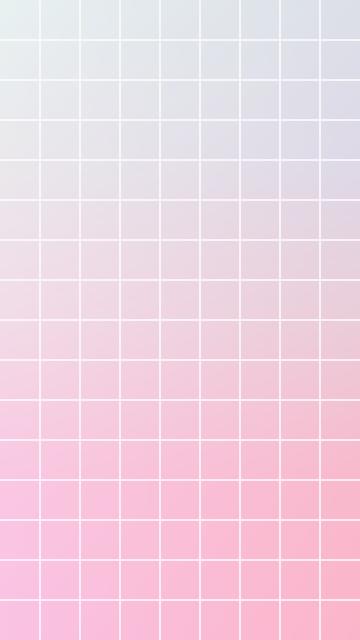
Reproduce this pattern procedurally as a Shadertoy shader.

```glsl
// Thin white grid of 9 by 16 square cells over a soft pastel gradient.
// The gradient blends two vertical colour ramps, one per side edge, with a
// faint layered-sine drift; the lines are antialiased distance bands.

const vec2 CELLS = vec2(9.0, 16.0);
const float LINE_WIDTH = 0.038; // fraction of a cell
const vec3 LINE_COLOUR = vec3(0.995, 0.99, 0.995);
const int STOPS = 5;

// Colour stops from bottom to top
const vec3 LEFT_RAMP[STOPS] = vec3[STOPS](
    vec3(0.98, 0.76, 0.89),
    vec3(0.98, 0.78, 0.89),
    vec3(0.95, 0.86, 0.91),
    vec3(0.92, 0.91, 0.925),
    vec3(0.91, 0.945, 0.945));
const vec3 RIGHT_RAMP[STOPS] = vec3[STOPS](
    vec3(0.985, 0.71, 0.79),
    vec3(0.975, 0.725, 0.80),
    vec3(0.92, 0.80, 0.85),
    vec3(0.87, 0.85, 0.905),
    vec3(0.86, 0.875, 0.91));

// Piecewise linear ramp over evenly spaced stops
vec3 sampleRamp(vec3 ramp[STOPS], float height) {
    float position = clamp(height, 0.0, 1.0) * float(STOPS - 1);
    int lower = min(int(position), STOPS - 2);
    return mix(ramp[lower], ramp[lower + 1], position - float(lower));
}

// Slow, shallow undulation
float layeredSines(vec2 p) {
    return 0.6 * sin(5.0 * p.x + 3.0 * p.y) + 0.4 * sin(9.0 * p.y - 4.0 * p.x + 1.3);
}

vec3 pastelGradient(vec2 uv) {
    float height = uv.y + 0.008 * layeredSines(uv);
    return mix(sampleRamp(LEFT_RAMP, height), sampleRamp(RIGHT_RAMP, height), uv.x);
}

// Coverage of the interior grid lines; the outer border stays open
float gridLines(vec2 uv, vec2 cells, float width, vec2 pixel) {
    vec2 p = uv * cells;
    vec2 nearest = clamp(floor(p + 0.5), vec2(1.0), cells - 1.0);
    vec2 edge = 0.5 * width - abs(p - nearest);
    vec2 coverage = clamp(edge / pixel + 0.5, 0.0, 1.0);
    return max(coverage.x, coverage.y);
}

void mainImage(out vec4 fragColor, in vec2 fragCoord) {
    vec2 uv = fragCoord / iResolution.xy;
    vec2 pixel = CELLS / iResolution.xy; // one pixel in cell units
    float lines = gridLines(uv, CELLS, LINE_WIDTH, pixel);
    fragColor = vec4(mix(pastelGradient(uv), LINE_COLOUR, lines), 1.0);
}
```
